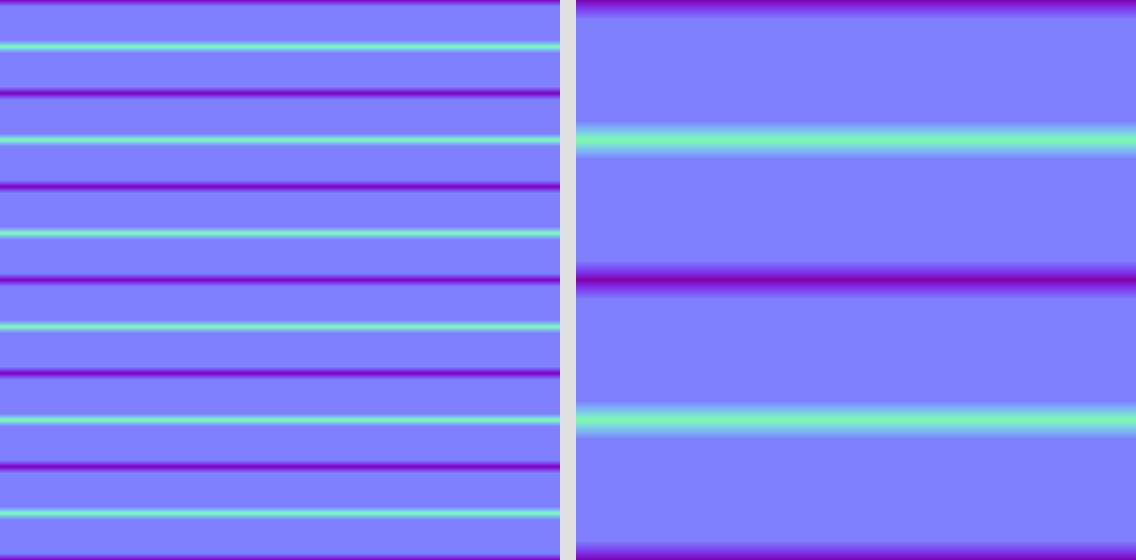
Left: the whole. Right: its middle third, enlarged.
Write a Shadertoy shader that draws this texture map.

```glsl
// Tangent-space normal map of horizontal grooves: alternating down- and up-facing slopes.

const float REPEATS = 6.0;        // groove pairs over the canvas height
const float HALF_WIDTH = 0.0695;  // slope half width, in repeats
const float CREST_ROUND = 0.0042; // rounding of the steepest part, in repeats
const float FLAT_RED = 0.494;     // sideways channel, level everywhere

// Distance to the nearest line of a unit-spaced set passing through center.
float lineDistance(float y, float center) {
    return abs(fract(y - center + 0.5) - 0.5);
}

// Tilt falling off linearly from a rounded crest to zero.
float slopeProfile(float dist, float halfWidth, float rounding) {
    float rounded = sqrt(dist * dist + rounding * rounding);
    return max(1.0 - rounded / halfWidth, 0.0);
}

// Packs a unit normal tilted only along y into a colour.
vec3 encodeNormal(float tilt) {
    float facing = sqrt(max(1.0 - tilt * tilt, 0.0));
    return vec3(FLAT_RED, 0.5 + 0.5 * tilt, 0.5 + 0.5 * facing);
}

void mainImage(out vec4 fragColor, in vec2 fragCoord) {
    float y = fragCoord.y / iResolution.y * REPEATS;

    // Down-facing slopes on whole repeats, up-facing ones halfway between
    float down = slopeProfile(lineDistance(y, 0.0), HALF_WIDTH, CREST_ROUND);
    float up = slopeProfile(lineDistance(y, 0.5), HALF_WIDTH, CREST_ROUND);

    fragColor = vec4(encodeNormal(up - down), 1.0);
}
```
